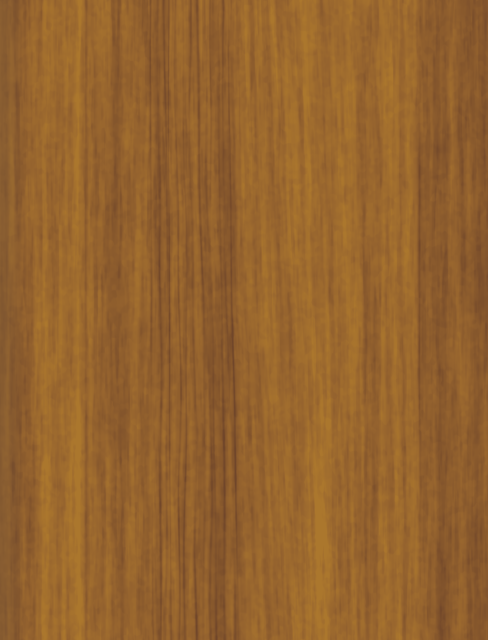
Reproduce this texture procedurally as a Shadertoy shader.

```glsl
// Planed teak veneer with upright grain: broad tonal bands, soft stretched
// cellular streaks, a group of wavy dark growth lines and tiny pores.
// Every layer adds to one signed tone, which is then mapped to wood colours.

const vec3 DARK_WOOD  = vec3(0.498, 0.320, 0.170);
const vec3 MID_WOOD   = vec3(0.584, 0.387, 0.180);
const vec3 LIGHT_WOOD = vec3(0.660, 0.455, 0.178);
const vec3 GREY_EDGE  = vec3(0.510, 0.360, 0.205);

const int BAND_STEPS = 5;
const float BAND_EDGE[BAND_STEPS] = float[](0.070, 0.173, 0.300, 0.485, 0.858);
const float BAND_SOFT[BAND_STEPS] = float[](0.025, 0.004, 0.015, 0.012, 0.008);
const float BAND_RISE[BAND_STEPS] = float[](0.78, -0.50, -0.03, 0.42, -0.82);
const float FIRST_TONE = -0.27;

const int   RING_COUNT   = 13;
const float RING_START   = 0.306;
const float RING_SPACING = 0.0140;
const float RING_WIDTH   = 0.0024;
const float RING_DEPTH   = 1.10;

const float BROAD_STREAK  = 0.50;
const float MEDIUM_STREAK = 0.70;
const float THREAD_STREAK = 0.65;
const float FINE_STREAK   = 0.70;
const float MOTTLE        = 0.26;
const float SPECKLE       = 0.42;
const float PORE_DEPTH    = 0.32;

float hash(vec2 p) {
    vec3 q = fract(p.xyx * vec3(0.1031, 0.1030, 0.0973));
    q += dot(q, q.yzx + 33.33);
    return fract((q.x + q.y) * q.z);
}

// Cellular noise: x = blended cell value centred on zero, y = nearest distance
vec2 cellular(vec2 p) {
    vec2 cell = floor(p);
    float total = 0.0, weight = 0.0, nearest = 9.0;
    for (int j = -1; j <= 1; j++) {
        for (int i = -1; i <= 1; i++) {
            vec2 id = cell + vec2(i, j);
            vec2 seed = id + vec2(hash(id), hash(id + 57.3));
            vec2 d = seed - p;
            float w = exp(-6.0 * dot(d, d));
            total += w * hash(id + 113.7);
            weight += w;
            nearest = min(nearest, dot(d, d));
        }
    }
    return vec2(total / weight - 0.5, sqrt(nearest));
}

float stripe(float x, float centre, float width) {
    float d = (x - centre) / width;
    return exp(-d * d);
}

// Leaning and gently waving grain direction
float grainX(vec2 uv) {
    float lean = 0.042 * stripe(uv.x, 0.58, 0.15) * (uv.y - 0.5);
    float middle = 0.25 + 0.75 * stripe(uv.x, 0.42, 0.18);
    float wave = 0.0020 * sin(8.0 * uv.y + 19.0 * uv.x)
               + 0.0009 * sin(21.0 * uv.y + 43.0 * uv.x);
    return uv.x + lean + middle * wave;
}

// Flat bands joined by soft steps, with a few narrow accents
float bandTone(float x) {
    float tone = FIRST_TONE;
    for (int i = 0; i < BAND_STEPS; i++) {
        tone += BAND_RISE[i] * smoothstep(-BAND_SOFT[i], BAND_SOFT[i], x - BAND_EDGE[i]);
    }
    tone += 0.50 * stripe(x, 0.162, 0.005) + 0.45 * stripe(x, 0.313, 0.005);
    tone += 0.40 * stripe(x, 0.642, 0.016) + 0.45 * stripe(x, 0.812, 0.006);
    tone -= 0.45 * stripe(x, 0.747, 0.005) + 0.40 * stripe(x, 0.176, 0.003);
    return tone;
}

// Dark growth lines that wander, swell and fade along their length
float ringLines(float x, float y) {
    float ink = 0.0;
    for (int i = 0; i < RING_COUNT; i++) {
        float id = float(i);
        float jitter = hash(vec2(id, 4.7));
        float phase = 6.283 * hash(vec2(id, 9.1));
        float centre = RING_START + RING_SPACING * (id + 0.7 * jitter);
        centre += 0.0024 * sin(5.0 * y + phase) + 0.0010 * sin(19.0 * y + 2.0 * phase);
        float width = RING_WIDTH * (0.75 + 0.5 * jitter);
        float swell = 0.5 + 0.3 * sin(4.3 * y + 3.0 * phase) + 0.2 * sin(13.0 * y + phase);
        ink += stripe(x, centre, width) * (0.15 + 0.85 * swell);
    }
    float seam = stripe(x, 0.860, 0.0024) * (0.40 + 0.35 * sin(5.5 * y - 1.0));
    return ink + seam;
}

void mainImage(out vec4 fragColor, in vec2 fragCoord) {
    vec2 uv = fragCoord / iResolution.xy;
    float x = grainX(uv);
    float y = uv.y;

    // Bands and streaks, from broad to fine
    float tone = bandTone(x);
    tone += BROAD_STREAK * cellular(vec2(x * 19.0, y * 1.6)).x;
    tone += MEDIUM_STREAK * cellular(vec2(x * 58.0 + 31.0, y * 2.2)).x;
    tone += THREAD_STREAK * cellular(vec2(x * 105.0 + 53.0, y * 3.0)).x;
    tone += FINE_STREAK * cellular(vec2(x * 150.0 + 77.0, y * 14.0)).x;

    // Cross-grain mottling, surface speckle and short pores
    tone += MOTTLE * cellular(vec2(x * 24.0, y * 48.0)).x;
    tone += SPECKLE * cellular(vec2(x * 125.0, y * 125.0)).x;
    float pore = cellular(vec2(x * 85.0 + 11.0, y * 15.0)).y;
    tone -= PORE_DEPTH * (1.0 - smoothstep(0.04, 0.34, pore));
    tone -= RING_DEPTH * ringLines(x, y);

    // Tone to colour, with a greyed left margin
    tone = clamp(tone, -1.7, 1.15);
    vec3 wood = tone > 0.0 ? mix(MID_WOOD, LIGHT_WOOD, tone)
                           : mix(MID_WOOD, DARK_WOOD, -tone);
    wood = mix(wood, GREY_EDGE, 0.5 * (1.0 - smoothstep(0.0, 0.06, uv.x)));
    fragColor = vec4(wood, 1.0);
}
```
